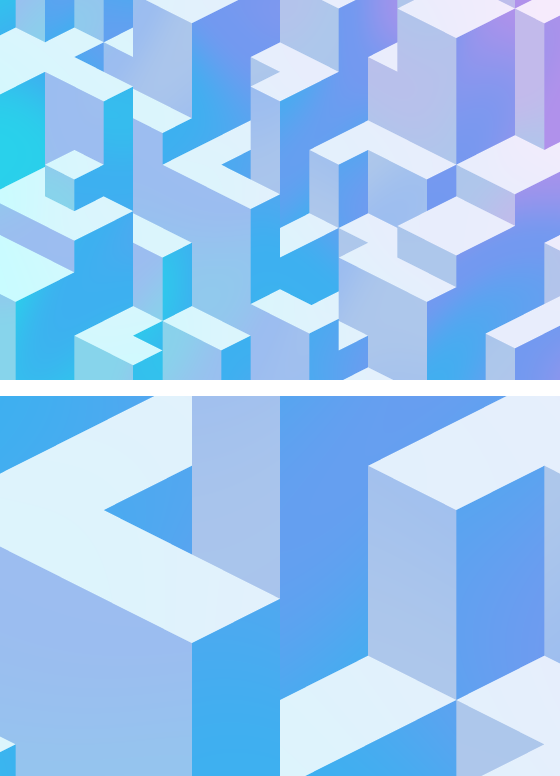
Top, the full canvas; bottom, a detail of the centre.
Give the GLSL for this background, as a Shadertoy shader.

```glsl
// Isometric stack of random blocks, tinted by a drifting cyan-to-orchid gradient.
// Blocks form a height field climbing away from the viewer; each view ray walks
// its cells until it meets a top or a side, then takes a colour from that ramp.

const float HALF_WIDTH  = 0.0773;  // unit cell, in canvas heights
const float HALF_DEPTH  = 0.0389;
const float UNIT_HEIGHT = 0.0833;
const float BLOCK_PITCH = 2.0;     // cells between block origins
const float MAX_LIFT    = 2.0;     // tallest block above the mean slope
const float HUE_DRIFT   = 0.17;    // strength of the colour clouds
const int   RAY_STEPS   = 12;
const int   AA          = 3;
const int TOP = 0, LEFT = 1, RIGHT = 2;

const vec3 TOP_RAMP[4] = vec3[4](
    vec3(0.78, 0.99, 1.00), vec3(0.86, 0.96, 0.99),
    vec3(0.91, 0.93, 0.99), vec3(0.97, 0.92, 0.99));
const vec3 LEFT_RAMP[4] = vec3[4](
    vec3(0.53, 0.83, 0.92), vec3(0.61, 0.74, 0.94),
    vec3(0.68, 0.78, 0.92), vec3(0.76, 0.73, 0.92));
const vec3 RIGHT_RAMP[4] = vec3[4](
    vec3(0.16, 0.82, 0.92), vec3(0.24, 0.69, 0.94),
    vec3(0.45, 0.60, 0.94), vec3(0.69, 0.57, 0.92));

vec3 hash3(vec2 p) {
    vec3 q = fract(p.xyx * vec3(0.1031, 0.1030, 0.0973));
    q += dot(q, q.yxz + 33.33);
    return fract((q.xxy + q.yzz) * q.zyx);
}

// Highest block over a cell; each block has a random corner, size and lift.
float columnHeight(vec2 cell) {
    vec2 home = floor(cell / BLOCK_PITCH);
    float top = BLOCK_PITCH * (home.x + home.y) - 2.0;
    for (int j = -1; j <= 0; j++)
    for (int i = -1; i <= 0; i++) {
        vec2 id = home + vec2(i, j);
        vec3 rnd = hash3(id + 71.0);
        vec2 corner = id * BLOCK_PITCH + floor(rnd.xy * 2.0);
        vec2 size = 1.0 + floor(fract(rnd.yx * 17.3) * 3.0);
        vec2 local = cell - corner;
        bool inside = all(greaterThanEqual(local, vec2(0.0))) && all(lessThan(local, size));
        float lift = floor(rnd.z * (MAX_LIFT + 1.0));
        if (inside) top = max(top, BLOCK_PITCH * (id.x + id.y) + lift);
    }
    return top;
}

// Layered sines, shifted per plane so coplanar faces share one cloud.
float clouds(vec2 p, float plane) {
    p += plane * vec2(0.37, 0.61);
    float broad = sin(p.x * 6.1 + 1.7 * sin(p.y * 4.3 + 0.8));
    float fine = sin(p.y * 9.7 - p.x * 5.3 + 1.3 * sin(p.x * 7.9));
    return 0.55 * broad + 0.45 * fine;
}

vec3 ramp(vec3 c[4], float t) {
    t = clamp(t, 0.0, 1.0) * 3.0;
    vec3 col = mix(c[0], c[1], smoothstep(0.0, 1.0, t));
    col = mix(col, c[2], smoothstep(1.0, 2.0, t));
    return mix(col, c[3], smoothstep(2.0, 3.0, t));
}

vec3 shade(vec2 p, float aspect, int face, float plane) {
    float hue = 0.03 + 0.66 * p.x / aspect + 0.24 * p.y;
    float cloud = HUE_DRIFT * clouds(p, plane);
    if (face == TOP) return ramp(TOP_RAMP, hue + 0.35 * cloud);
    if (face == LEFT) return ramp(LEFT_RAMP, hue + 1.2 * cloud);
    return ramp(RIGHT_RAMP, hue + cloud);
}

vec3 render(vec2 p, float aspect) {
    // Start just above the mean slope; ground axes run right-back and left-back.
    float sum = (p.y - MAX_LIFT * UNIT_HEIGHT) / (HALF_DEPTH + UNIT_HEIGHT);
    float diff = (p.x - 0.5 * aspect) / HALF_WIDTH;
    vec2 ground = 0.5 * vec2(sum + diff, sum - diff);
    float z = sum + MAX_LIFT;
    float fall = 2.0 * HALF_DEPTH / UNIT_HEIGHT;
    vec2 cell = floor(ground);
    int face = TOP;
    float plane = 0.0;

    for (int i = 0; i < RAY_STEPS; i++) {
        float h = columnHeight(cell);
        if (h >= z) break;                       // entered through a side
        vec2 gap = cell + 1.0 - ground;
        float t = min(gap.x, gap.y);
        z -= fall * t;
        if (h >= z) { face = TOP; plane = h; break; }
        ground += t;
        if (gap.x < gap.y) { cell.x += 1.0; face = LEFT; plane = cell.x; }
        else { cell.y += 1.0; face = RIGHT; plane = cell.y; }
    }
    return shade(p, aspect, face, plane);
}

void mainImage(out vec4 fragColor, in vec2 fragCoord) {
    float aspect = iResolution.x / iResolution.y;
    vec3 col = vec3(0.0);
    for (int j = 0; j < AA; j++)
    for (int i = 0; i < AA; i++) {
        vec2 offset = (vec2(i, j) + 0.5) / float(AA) - 0.5;
        col += render((fragCoord + offset) / iResolution.y, aspect);
    }
    fragColor = vec4(col / float(AA * AA), 1.0);
}
```
